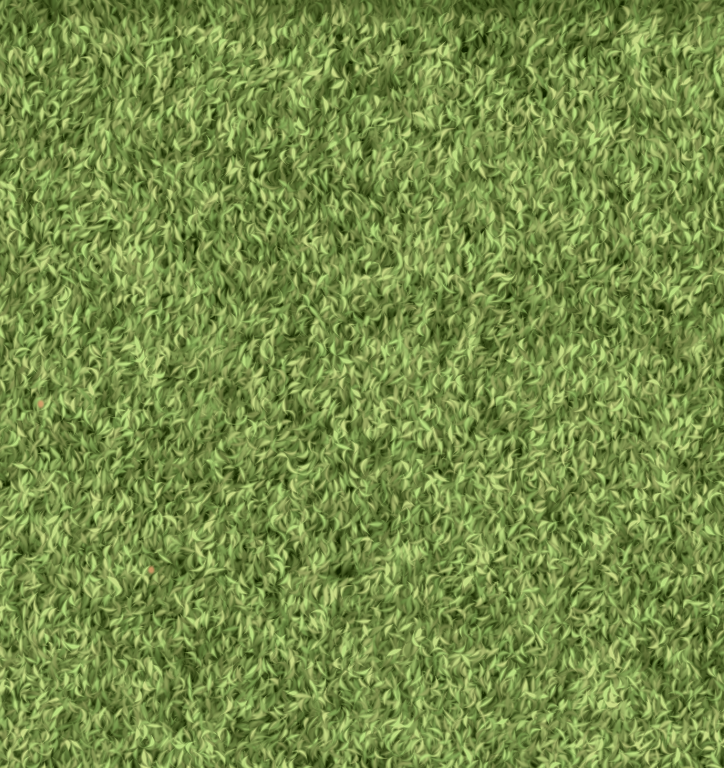
This texture is drawn by a Shadertoy shader. Its source:

```glsl
const vec3 SHADOW_GREEN = vec3(0.12, 0.19, 0.02);
const vec3 SUNLIT_GREEN = vec3(0.68, 0.78, 0.45);
const vec3 STRAW_SHIFT = vec3(0.08, -0.015, 0.035);
const vec3 SPECK_COLOR = vec3(0.86, 0.62, 0.42);
const int LAYERS = 8;

vec4 hash4(vec3 p) {
    vec4 q = fract(p.xyzx * vec4(0.1031, 0.1030, 0.0973, 0.1099));
    q += dot(q, q.wzxy + 33.33);
    return fract((q.xxyz + q.yzzw) * q.zywx);
}

float valueNoise(vec2 p, float seed) {
    vec2 i = floor(p), f = fract(p);
    f = f * f * (3.0 - 2.0 * f);
    float a = hash4(vec3(i, seed)).x;
    float b = hash4(vec3(i + vec2(1.0, 0.0), seed)).x;
    float c = hash4(vec3(i + vec2(0.0, 1.0), seed)).x;
    float d = hash4(vec3(i + 1.0, seed)).x;
    return mix(mix(a, b, f.x), mix(c, d, f.x), f.y);
}

// Signed distance to a bent, tapered blade; y returns the position along it
vec2 bladeShape(vec2 p, float angle, float halfLength, float halfWidth, float bend) {
    float c = cos(angle), s = sin(angle);
    vec2 q = vec2(c * p.x - s * p.y, s * p.x + c * p.y);
    float along = q.y / halfLength;
    float across = abs(q.x - bend * (along * along - 0.4));
    return vec2(across - halfWidth * (1.0 - along * along), along);
}

// Blends one layer of scattered blades over turf = (tone, straw hue)
vec2 bladeLayer(vec2 turf, vec2 uv, float layer, float cell, float lean, float spread, float soft) {
    float height = layer / float(LAYERS - 1);
    vec2 grid = uv / cell + hash4(vec3(layer, 7.0, 3.0)).xy * 40.0 + 60.0;
    vec2 base = floor(grid);
    for (int y = -1; y <= 1; y++)
    for (int x = -1; x <= 1; x++) {
        vec2 id = base + vec2(x, y);
        vec4 place = hash4(vec3(id, layer + 11.0));
        vec4 look = hash4(vec3(id, layer + 37.0));
        vec2 p = (grid - id - 0.15 - 0.7 * place.xy) * cell;
        float angle = lean + spread * (place.z + place.w - 1.0);
        float halfLength = cell * mix(0.55, 0.88, look.x);
        float halfWidth = cell * mix(0.13, 0.23, look.y);
        vec2 blade = bladeShape(p, angle, halfLength, halfWidth, cell * 0.8 * (look.w - 0.5));

        // Soft contact shadow, then the lit blade
        turf.x *= 1.0 - 0.2 * smoothstep(0.3 * cell, 0.0, blade.x) * smoothstep(1.3, 0.9, abs(blade.y));
        float cover = smoothstep(soft, -soft, blade.x);
        float tone = mix(0.08, 0.92, height) + 0.78 * (look.z - 0.5) + 0.1 * blade.y;
        turf = mix(turf, vec2(clamp(tone, 0.0, 1.25), fract(look.x * 17.0 + look.w) - 0.5), cover);
    }
    return turf;
}

void mainImage(out vec4 fragColor, in vec2 fragCoord) {
    vec2 uv = fragCoord / iResolution.y;
    float soft = max(0.0027, 0.8 / iResolution.y);

    // Blades lean in clumps and lie flatter near the bottom
    float lean = 0.2 + 1.1 * (valueNoise(uv * 20.0, 2.0) - 0.5);
    float spread = mix(1.6, 1.15, uv.y);
    vec2 turf = vec2(0.08, 0.0);
    for (int i = 0; i < LAYERS; i++)
        turf = bladeLayer(turf, uv, float(i), 0.0135, lean, spread, soft);

    // Uneven light: dark pockets between tufts, broad patches, dim top edge
    float pockets = valueNoise(uv * 75.0, 5.0) - 0.5;
    float hollows = valueNoise(uv * 36.0, 15.0) - 0.5;
    float patches = valueNoise(uv * 8.0, 9.0) - 0.5;
    float tone = turf.x + 0.34 * pockets + 0.26 * hollows + 0.08 * patches;
    tone *= 1.0 - 0.35 * smoothstep(0.95, 1.0, uv.y);
    vec3 color = mix(SHADOW_GREEN, SUNLIT_GREEN, clamp(tone, -0.1, 1.15));
    color += STRAW_SHIFT * turf.y * smoothstep(0.0, 0.8, tone);

    // Two dry specks
    for (int k = 0; k < 2; k++) {
        vec2 center = mix(vec2(0.053, 0.474), vec2(0.197, 0.258), float(k));
        float speck = length((uv - center) * vec2(1.2, 1.0)) - 0.0045;
        color = mix(color, SPECK_COLOR, 0.85 * smoothstep(soft, -soft, speck));
    }
    fragColor = vec4(clamp(color, 0.0, 1.0), 1.0);
}
```
